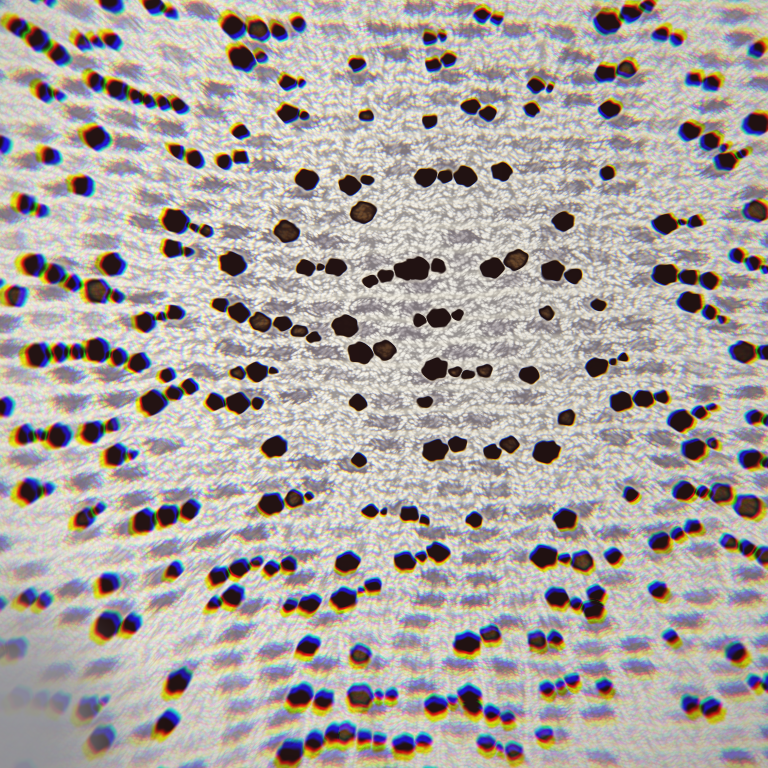
Write a three.js fragment shader that draws this texture.

```glsl
// Magnified end grain of wood: dark pore groups between pale rays, with lens colour fringes.
varying vec2 vUv;

vec2 hash2(vec2 p) {
  return fract(sin(vec2(dot(p, vec2(127.1, 311.7)), dot(p, vec2(269.5, 183.3)))) * 43758.55);
}

// Cellular noise: distance to the nearest scattered point
float cellular(vec2 p) {
  vec2 base = floor(p);
  float nearest = 2.0;
  for (int j = -1; j <= 1; j++) {
    for (int i = -1; i <= 1; i++) {
      vec2 cell = base + vec2(i, j);
      nearest = min(nearest, length(cell + hash2(cell) - p));
    }
  }
  return nearest;
}

// Chains of one to three pores: x is the signed distance, y a random tint
vec2 pores(vec2 p) {
  vec2 size = vec2(0.084, 0.062);
  vec2 base = floor(p / size);
  vec2 wobble = 0.0011 * sin(p.yx * 330.0 + 2.0 * sin(p * 170.0));
  vec2 found = vec2(1.0, 0.0);
  for (int j = -1; j <= 1; j++) {
    for (int i = -1; i <= 1; i++) {
      vec2 cell = base + vec2(i, j);
      vec2 kind = hash2(cell + 37.0);
      if (kind.x > 0.84) continue;
      vec2 centre = (cell + 0.2 + 0.6 * hash2(cell)) * size;
      float angle = (kind.y - 0.5) * 0.9;
      float count = 1.0 + floor(kind.x / 0.84 * 3.0);
      float radius = mix(0.009, 0.018, hash2(cell + 5.0).x);
      for (int n = 0; n < 3; n++) {
        if (float(n) >= count) break;
        vec2 dice = hash2(cell + 11.3 * float(n + 1));
        float d = length((p - centre + wobble) * vec2(1.0, 1.2)) - radius;
        if (d < found.x) found = vec2(d, dice.y);
        float next = mix(0.005, 0.016, dice.x);
        centre += vec2(cos(angle), sin(angle)) * (radius + next + 0.001);
        radius = next;
      }
    }
  }
  return found;
}

vec3 wood(vec2 p, float blur) {
  // Rows fan out toward the left edge and waver
  vec2 q = p;
  q.y = 0.55 + (p.y - 0.55) * mix(0.84, 1.0, smoothstep(0.0, 0.5, p.x));
  q.y += 0.005 * sin(q.x * 9.0 + q.y * 6.0) + 0.002 * sin(q.x * 31.0 - q.y * 17.0);

  // Fibrous grain
  vec2 fibre = q + 0.002 * sin(q.yx * vec2(190.0, 140.0));
  float rough = 1.0 - 0.62 * cellular(fibre * vec2(85.0, 135.0))
                    - 0.52 * cellular(fibre * vec2(190.0, 250.0));
  float grain = mix(smoothstep(0.2, 0.8, rough), 0.6, 0.65 * blur);
  vec3 colour = mix(vec3(0.6, 0.58, 0.57), vec3(0.95, 0.94, 0.91), grain);

  // Grey-violet blotches in rows and loose columns
  vec2 grid = vec2(q.x * 17.0 + 0.35 * sin(q.y * 13.0) + 0.15 * sin(q.y * 47.0), q.y * 34.0);
  vec2 cell = floor(grid);
  vec2 local = fract(grid) - 0.5;
  float reach = length(local * vec2(0.95, 1.1)) + 0.22 * (grain - 0.5);
  float blotch = 1.0 - smoothstep(0.2, 0.5, reach);
  blotch *= smoothstep(0.15, 0.75, hash2(cell + 71.0).x);
  blotch *= mix(0.6, 0.95, smoothstep(0.1, 0.4, length(p - vec2(0.64, 0.6))));
  colour = mix(colour, vec3(0.42, 0.38, 0.42) + 0.1 * grain, blotch);

  // Pale rays along the row borders
  float border = abs(local.y + 0.05 * sin(q.x * 60.0 + cell.y));
  float ray = smoothstep(0.3, 0.46, border) * (0.35 + 0.4 * hash2(vec2(floor(grid.y + 0.5))).x);
  colour = mix(colour, vec3(0.93, 0.91, 0.86) - 0.14 * (1.0 - grain), ray);

  // Pores with a light wall, a few of them filled with brown
  vec2 pore = pores(q);
  float soft = 0.0014 + 0.0026 * blur;
  float wall = 1.0 - smoothstep(0.0, 0.003 + soft, abs(pore.x - 0.002));
  colour = mix(colour, vec3(0.9, 0.87, 0.8), 0.45 * wall);
  float filling = smoothstep(0.82, 0.95, pore.y) * smoothstep(-0.002, -0.008, pore.x);
  vec3 hollow = mix(vec3(0.13, 0.07, 0.07), vec3(0.42, 0.29, 0.18), filling * (0.4 + 0.6 * grain));
  return mix(colour, hollow, 1.0 - smoothstep(-soft, soft, pore.x));
}

void main() {
  // The lens shifts and softens more away from its axis
  vec2 fromAxis = vUv - vec2(0.57, 0.6);
  float radial = length(fromAxis);
  float blur = smoothstep(0.2, 0.75, radial);
  vec2 shift = fromAxis * 0.015 * smoothstep(0.0, 0.5, radial);

  vec3 colour;
  colour.r = wood(vUv + 0.5 * shift, blur).r;
  colour.g = wood(vUv, blur).g;
  colour.b = wood(vUv - shift, blur).b;

  // Uneven light: bright at the left, dimmer at the right and in the corners
  colour *= mix(1.05, 0.96, smoothstep(0.1, 0.9, vUv.x));
  colour *= 1.0 - 0.22 * smoothstep(0.5, 0.9, radial);

  // Out-of-focus grey corner
  float haze = 1.0 - smoothstep(0.05, 0.24, length((vUv - vec2(0.0, 0.04)) * vec2(1.1, 1.0)));
  colour = mix(colour, vec3(0.56, 0.56, 0.58) + 0.2 * vUv.y, 0.92 * haze);
  gl_FragColor = vec4(colour, 1.0);
}
```
